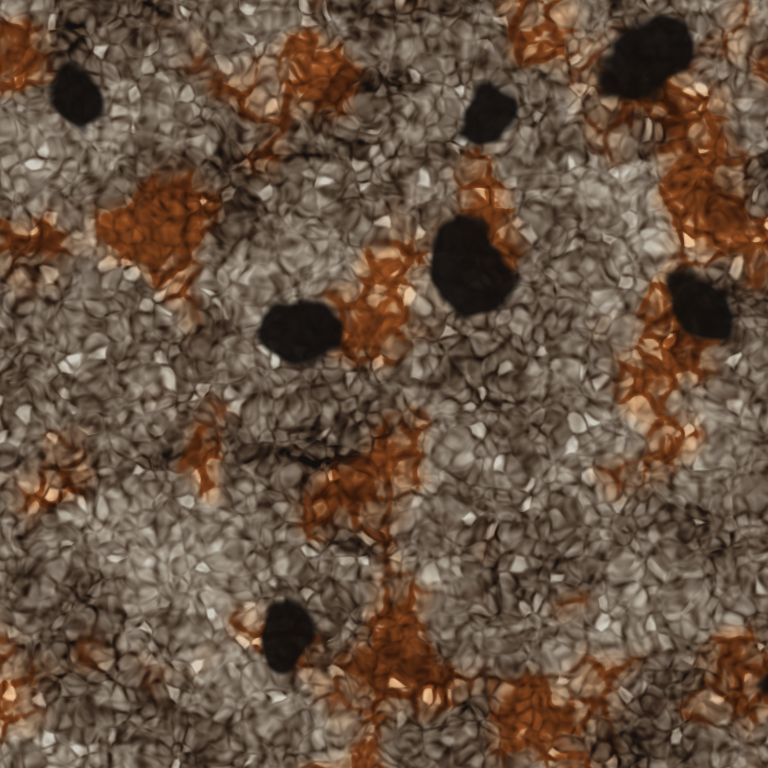
Write a Shadertoy shader that draws this texture.

```glsl
// Thin section of a fine-grained rock: pale warped Voronoi grains with dark rims,
// rust stains that seep between them, ragged opaque minerals and broken cracks.
// Gradient noise varies the tone, which a colour ramp turns into greys and browns.

const vec3 OPAQUE = vec3(0.075, 0.060, 0.052);
const vec3 UMBER  = vec3(0.20, 0.14, 0.10);
const vec3 BROWN  = vec3(0.36, 0.29, 0.23);
const vec3 TAUPE  = vec3(0.48, 0.42, 0.36);
const vec3 SAND   = vec3(0.61, 0.55, 0.48);
const vec3 PALE   = vec3(0.82, 0.79, 0.73);
const vec3 RUST_DARK  = vec3(0.22, 0.10, 0.04);
const vec3 RUST_LIGHT = vec3(0.60, 0.30, 0.11);
const vec3 WARM_TINT  = vec3(1.14, 0.95, 0.78);

vec2 hash2(vec2 p) {
    vec3 q = fract(p.xyx * vec3(0.1031, 0.1030, 0.0973));
    q += dot(q, q.yzx + 33.33);
    return fract((q.xx + q.yz) * q.zy);
}

float cornerSlope(vec2 corner, vec2 offset) {
    float angle = 6.2832 * hash2(corner).x;
    return dot(vec2(cos(angle), sin(angle)), offset);
}

// Gradient noise, roughly -1 to 1.
float noise(vec2 p) {
    vec2 i = floor(p), f = p - i;
    vec2 u = f * f * f * (f * (f * 6.0 - 15.0) + 10.0);
    vec2 e = vec2(1.0, 0.0);
    float low  = mix(cornerSlope(i, f), cornerSlope(i + e.xy, f - e.xy), u.x);
    float high = mix(cornerSlope(i + e.yx, f - e.yx), cornerSlope(i + e.xx, f - e.xx), u.x);
    return 1.4 * mix(low, high, u.y);
}

float fbm(vec2 p) {
    float sum = 0.0, amplitude = 1.0;
    for (int octave = 0; octave < 3; octave++) {
        sum += amplitude * noise(p);
        p = mat2(1.6, 1.2, -1.2, 1.6) * p + 17.3;
        amplitude *= 0.5;
    }
    return sum;
}

// Voronoi grain: x = height above the rim (0 to 1), y = random value of the grain.
vec2 grain(vec2 p, float rimWidth) {
    vec2 base = floor(p);
    float nearest = 8.0, second = 8.0, id = 0.0;
    for (int y = -1; y <= 1; y++)
    for (int x = -1; x <= 1; x++) {
        vec2 cell = base + vec2(x, y);
        vec2 jitter = hash2(cell);
        float d = length(cell + jitter - p);
        if (d < nearest) {
            second = nearest;
            nearest = d;
            id = hash2(cell + 71.0).y;
        } else second = min(second, d);
    }
    return vec2(smoothstep(0.0, rimWidth, second - nearest), id);
}

// Signed distance to scattered, stretched blobs; some grid cells stay empty.
float blobDistance(vec2 p, float cells, float share) {
    vec2 base = floor(p * cells);
    float nearest = 1.0;
    for (int y = -1; y <= 1; y++)
    for (int x = -1; x <= 1; x++) {
        vec2 cell = base + vec2(x, y);
        vec2 shape = hash2(cell + 9.0);
        if (hash2(cell + 43.0).x > share) continue;
        vec2 d = p - (cell + 0.2 + 0.6 * hash2(cell)) / cells;
        float c = cos(6.2832 * shape.x), s = sin(6.2832 * shape.x);
        d = mat2(c, s, -s, c) * d * vec2(0.85, 1.2);
        nearest = min(nearest, length(d) - mix(0.10, 0.25, shape.y) / cells);
    }
    return nearest;
}

float ramp(float low, float high, float x) {
    return clamp((x - low) / (high - low), 0.0, 1.0);
}

vec3 rockColour(float tone) {
    vec3 colour = mix(OPAQUE, UMBER, ramp(0.04, 0.16, tone));
    colour = mix(colour, BROWN, ramp(0.16, 0.30, tone));
    colour = mix(colour, TAUPE, ramp(0.30, 0.43, tone));
    colour = mix(colour, SAND, ramp(0.43, 0.56, tone));
    return mix(colour, PALE, ramp(0.56, 0.82, tone));
}

void mainImage(out vec4 fragColor, in vec2 fragCoord) {
    vec2 uv = fragCoord / iResolution.y;
    vec2 p = uv + 0.009 * vec2(noise(uv * 17.0), noise(uv * 17.0 + 50.0));
    p += 0.004 * vec2(noise(uv * 42.0 + 8.0), noise(uv * 42.0 + 90.0));

    // Grain tone: broad patches, two grain sizes and fine grit
    vec2 coarse = grain(p * 25.0, 0.42);
    vec2 fine = grain(p * 54.0 + 30.0, 0.50);
    float grit = noise(p * 72.0) + 0.5 * noise(p * 125.0 + 7.0);
    float tone = 0.385 + 0.17 * fbm(uv * 5.5 + 3.0) + 0.15 * grit;
    tone += 0.13 * (coarse.x - 0.6) + 0.17 * coarse.x * (coarse.y - 0.5);
    tone += 0.12 * (fine.x - 0.55) + 0.16 * fine.x * (fine.y - 0.5);
    tone += 0.18 * fine.x * smoothstep(0.92, 0.96, fine.y);

    // Broken dark cracks
    float crack = 1.0 - smoothstep(0.02, 0.13, abs(noise(p * 5.0 + 21.0)));
    tone -= 0.15 * crack * smoothstep(0.0, 0.5, noise(uv * 4.0 + 60.0));

    // Warm tint and rust, strongest between the grains
    float iron = fbm(p * 5.0 + 12.0);
    vec3 colour = rockColour(tone);
    colour *= mix(vec3(0.98, 1.0, 1.02), WARM_TINT, smoothstep(0.0, 0.55, iron));
    float seep = iron + 0.28 * (0.6 - coarse.x) - 0.9 * max(tone - 0.42, 0.0);
    float rust = smoothstep(0.32, 0.54, seep);
    colour = mix(colour, mix(RUST_DARK, RUST_LIGHT, ramp(0.1, 0.62, tone)), 0.9 * rust);

    // Opaque minerals with ragged outlines
    float ragged = 0.017 * noise(uv * 15.0 + 5.0) + 0.007 * noise(uv * 42.0);
    float opaque = 1.0 - smoothstep(-0.007, 0.007, blobDistance(uv, 4.0, 0.45) + ragged);
    colour = mix(colour, OPAQUE * (0.85 + 0.5 * tone), 0.96 * opaque);

    fragColor = vec4(clamp(colour, 0.0, 1.0), 1.0);
}
```
